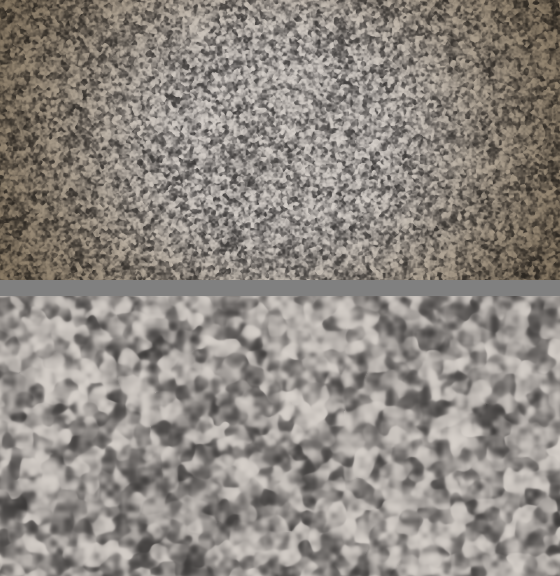
Top, the full canvas; bottom, a detail of the centre.
This texture is drawn by a Shadertoy shader. Its source:

```glsl
// Feature densities, in cells per canvas height
const float GRAIN_DENSITY = 78.0;
const float FLECK_DENSITY = 120.0;
const float CLUMP_DENSITY = 25.0;
const float DRIFT_DENSITY = 6.0;

// Strength of each layer
const float GRAIN_CONTRAST = 0.68;
const float FLECK_CONTRAST = 0.32;
const float CLUMP_CONTRAST = 0.19;
const float DRIFT_CONTRAST = 0.05;
const float GRAIN_SHARPNESS = 4.8;

// Irregular grain outlines
const float WARP_DENSITY = 95.0;
const float WARP_AMOUNT = 0.008;

// Tone and colour
const float BASE_TONE = 0.60;
const float MIDDLE_TONE = 0.53;
const float TONE_RANGE = 0.33;
const vec3 SHADOW_TINT = vec3(1.0, 0.965, 0.95);
const vec3 LIGHT_TINT = vec3(1.0, 0.972, 0.943);

// Warm darkening towards the rim
const vec2 VIGNETTE_SCALE = vec2(2.0, 1.1);
const float VIGNETTE_START = 0.3;
const float VIGNETTE_END = 1.25;
const float RIM_BRIGHTNESS = 0.64;
const vec3 RIM_TINT = vec3(1.0, 0.91, 0.76);

vec3 hash3(vec2 p) {
    vec3 q = fract(p.xyx * vec3(0.1031, 0.1030, 0.0973));
    q += dot(q, q.yxz + 33.33);
    return fract((q.xxy + q.yzz) * q.zyx);
}

// Three independent smooth noises at once
vec3 valueNoise(vec2 p) {
    vec2 cell = floor(p);
    vec2 f = fract(p);
    f = f * f * (3.0 - 2.0 * f);
    vec3 bottom = mix(hash3(cell), hash3(cell + vec2(1.0, 0.0)), f.x);
    vec3 top = mix(hash3(cell + vec2(0.0, 1.0)), hash3(cell + 1.0), f.x);
    return mix(bottom, top, f.y);
}

// Scattered grains, each with its own shade, blended softly at the borders
float softGrains(vec2 p) {
    vec2 cell = floor(p);
    float shadeSum = 0.0;
    float weightSum = 0.0;
    for (int y = -1; y <= 1; y++) {
        for (int x = -1; x <= 1; x++) {
            vec2 id = cell + vec2(x, y);
            vec3 random = hash3(id + 17.0);
            vec2 offset = id + random.xy - p;
            float weight = exp(-GRAIN_SHARPNESS * dot(offset, offset));
            shadeSum += weight * random.z;
            weightSum += weight;
        }
    }
    return shadeSum / weightSum;
}

void mainImage(out vec4 fragColor, in vec2 fragCoord) {
    vec2 p = fragCoord / iResolution.y;
    vec2 uv = fragCoord / iResolution.xy;
    vec2 warped = p + WARP_AMOUNT * (valueNoise(p * WARP_DENSITY + 5.1).xy - 0.5);

    // Mineral grains, fine flecks, clumps and slow drift
    float tone = BASE_TONE;
    tone += GRAIN_CONTRAST * (softGrains(warped * GRAIN_DENSITY) - 0.5);
    tone += FLECK_CONTRAST * (valueNoise(p * FLECK_DENSITY + 41.3).x - 0.5);
    tone += CLUMP_CONTRAST * (valueNoise(p * CLUMP_DENSITY + 73.7).y - 0.5);
    tone += DRIFT_CONTRAST * (valueNoise(p * DRIFT_DENSITY + 11.9).z - 0.5);

    // Soft limits for the darkest and lightest stone
    float level = tanh((tone - MIDDLE_TONE) / TONE_RANGE);
    tone = MIDDLE_TONE + TONE_RANGE * level;
    vec3 color = tone * mix(SHADOW_TINT, LIGHT_TINT, 0.5 + 0.5 * level);

    // Vignette, warmest at the very rim
    float radius = length((uv - 0.5) * VIGNETTE_SCALE);
    float rim = smoothstep(VIGNETTE_START, VIGNETTE_END, radius);
    color *= mix(1.0, RIM_BRIGHTNESS, rim) * mix(vec3(1.0), RIM_TINT, rim);

    fragColor = vec4(color, 1.0);
}
```
